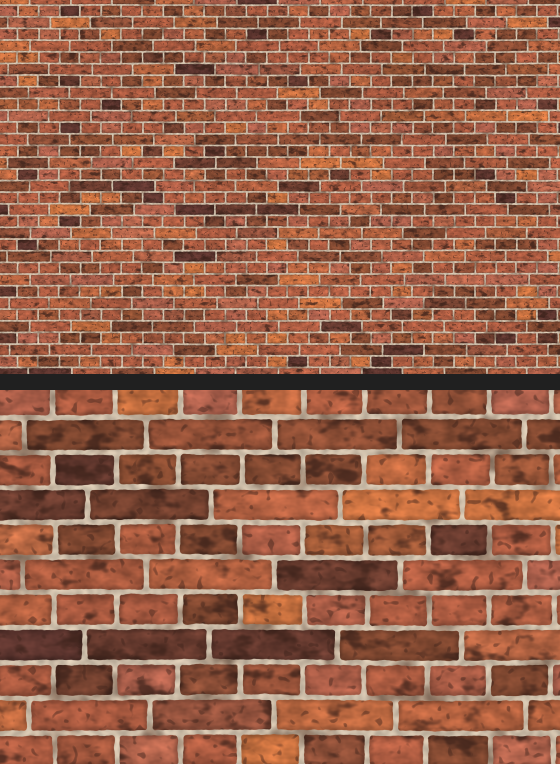
Top, the full canvas; bottom, a detail of the centre.
A Shadertoy shader for this texture:

```glsl
// Lengths are fractions of the canvas height
const float ROWS = 32.0;
const float ROW_PHASE = 0.44;
const float HEADERS = 18.0;          // short bricks per canvas height of width
const float HEADER_PHASE = 0.85;
const float STRETCHER_PHASE = 0.70;  // in long bricks
const float JOINT_JITTER = 0.07;
const float MORTAR_HALF = 0.0023;
const float CORNER = 0.0025;
const float RAGGED = 0.0013;
const float SOOT_AMOUNT = 0.75;

const vec3 RED = vec3(0.65, 0.345, 0.245);
const vec3 ORANGE = vec3(0.76, 0.43, 0.24);
const vec3 ROSE = vec3(0.66, 0.37, 0.30);
const vec3 BROWN = vec3(0.49, 0.275, 0.185);
const vec3 PLUM = vec3(0.36, 0.205, 0.18);
const vec3 SOOT = vec3(0.23, 0.13, 0.10);
const vec3 MORTAR_LIGHT = vec3(0.80, 0.74, 0.66);
const vec3 MORTAR_DIRTY = vec3(0.50, 0.40, 0.33);

float hash(vec2 p) {
    vec3 q = fract(vec3(p.xyx) * 0.1031);
    q += dot(q, q.yzx + 33.33);
    return fract((q.x + q.y) * q.z);
}

vec2 gradient(vec2 cell) {
    float angle = 6.2832 * hash(cell);
    return vec2(cos(angle), sin(angle));
}

float gradientNoise(vec2 p) {
    vec2 i = floor(p), f = p - i;
    vec2 w = f * f * f * (f * (f * 6.0 - 15.0) + 10.0);
    vec2 e = vec2(1.0, 0.0);
    float low = mix(dot(gradient(i), f), dot(gradient(i + e), f - e), w.x);
    float high = mix(dot(gradient(i + e.yx), f - e.yx), dot(gradient(i + 1.0), f - 1.0), w.x);
    return 1.4 * mix(low, high, w.y);
}

float fbm(vec2 p) {
    float sum = 0.0, amplitude = 0.6;
    for (int i = 0; i < 3; i++) {
        sum += amplitude * gradientNoise(p);
        p = p * 2.03 + 17.3;
        amplitude *= 0.5;
    }
    return sum;
}

float roundedBox(vec2 p, vec2 halfSize, float radius) {
    vec2 q = abs(p) - halfSize + radius;
    return length(max(q, 0.0)) + min(max(q.x, q.y), 0.0) - radius;
}

float jointPosition(float index, float row) {
    return index + JOINT_JITTER * (hash(vec2(index + 71.0, row + 13.0)) - 0.5);
}

// English bond: signed distance to the brick edge, and the brick's id
float brickWall(vec2 p, out vec2 id) {
    float v = p.y * ROWS + ROW_PHASE;
    float row = floor(v);
    bool stretcher = mod(row, 2.0) < 0.5;
    float perHeight = stretcher ? HEADERS * 0.5 : HEADERS;
    float phase = stretcher ? STRETCHER_PHASE + 0.5 * mod(row * 0.5, 2.0) : HEADER_PHASE;
    float u = p.x * perHeight - phase;

    float index = floor(u);
    if (u < jointPosition(index, row)) index -= 1.0;
    else if (u > jointPosition(index + 1.0, row)) index += 1.0;
    float left = jointPosition(index, row);
    float right = jointPosition(index + 1.0, row);

    id = vec2(index + 50.0, row + 10.0);
    vec2 offset = vec2((u - 0.5 * (left + right)) / perHeight, (v - row - 0.5) / ROWS);
    vec2 halfSize = 0.5 * vec2((right - left) / perHeight, 1.0 / ROWS) - MORTAR_HALF;
    return roundedBox(offset, halfSize, CORNER);
}

vec3 brickColor(vec2 p, vec2 id, float edge) {
    float pick = hash(id + 3.7), tint = hash(id + 41.2), fired = hash(id + 87.9);
    vec3 color = mix(RED, ORANGE, smoothstep(0.45, 1.0, pick));
    color = mix(color, ROSE, 0.8 * smoothstep(0.6, 0.9, tint));
    color = mix(color, BROWN, smoothstep(0.55, 0.85, fired));
    color = mix(color, PLUM, smoothstep(0.90, 0.97, fired));

    // Mottling, soot patches and small pits
    vec2 q = p + id * 0.37;
    color *= 1.04 + 0.34 * fbm(q * vec2(55.0, 80.0)) + 0.12 * gradientNoise(p * 3.0);
    float soot = smoothstep(0.08, 0.55, fbm(q * vec2(38.0, 60.0) + 9.0) + 0.25 * (fired - 0.5));
    float pits = smoothstep(0.35, 0.65, gradientNoise(q * 130.0));
    color = mix(color, SOOT, SOOT_AMOUNT * max(soot, 0.6 * pits));
    return color * (1.0 - 0.16 * smoothstep(-0.005, 0.0, edge));
}

void mainImage(out vec4 fragColor, in vec2 fragCoord) {
    vec2 p = fragCoord / iResolution.y;
    float pixel = 1.0 / iResolution.y;

    // Gently uneven courses and ragged brick edges
    vec2 wall = p + vec2(0.0, 0.0012 * gradientNoise(p * 5.0));
    vec2 id;
    float edge = brickWall(wall, id) + RAGGED * fbm(p * 85.0);

    float dirt = smoothstep(0.0, 0.5, fbm(p * 24.0 + 31.0));
    vec3 mortar = mix(MORTAR_LIGHT, MORTAR_DIRTY, 0.8 * dirt);
    mortar *= 1.0 + 0.15 * gradientNoise(p * 140.0);

    vec3 color = mix(brickColor(p, id, edge), mortar, smoothstep(-0.7 * pixel, 0.7 * pixel, edge));
    fragColor = vec4(clamp(color, 0.0, 1.0), 1.0);
}
```
